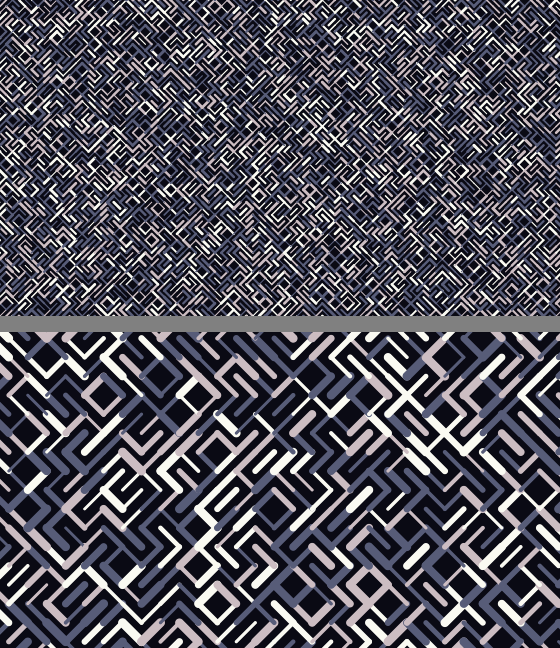
Top: the whole. Bottom: its middle third, enlarged.
Give the GLSL for this pattern, as a Shadertoy shader.

```glsl
// A dense maze of diagonal strokes: every grid cell holds one round-ended
// capsule along either of its diagonals, with a random colour and width.
// Neighbouring cells are painted too, so that the caps overlap at corners.

#define ROWS 50.0          // cells over the canvas height
#define THIN 0.075         // smallest half width, in cells
#define THICK 0.235        // largest half width, in cells
#define SLATE_SHARE 0.43   // part of the strokes in slate
#define WHITE_SHARE 0.27   // part of the strokes in white
#define SOFTNESS 0.6       // half width of the smoothed edge, in pixels

const vec3 NIGHT = vec3(0.04, 0.04, 0.08);
const vec3 SLATE = vec3(0.34, 0.36, 0.47);
const vec3 ROSE  = vec3(0.80, 0.74, 0.76);
const vec3 IVORY = vec3(0.98, 0.98, 0.95);

float hash(vec2 p, float seed) {
    return fract(sin(dot(p, vec2(127.1, 311.7)) + seed * 74.7) * 43758.5453);
}

// Distance to the segment from a to b
float segmentDistance(vec2 p, vec2 a, vec2 b) {
    vec2 ap = p - a, ab = b - a;
    return length(ap - ab * clamp(dot(ap, ab) / dot(ab, ab), 0.0, 1.0));
}

vec3 strokeColor(float pick) {
    if (pick < SLATE_SHARE) return SLATE;
    return pick < 1.0 - WHITE_SHARE ? ROSE : IVORY;
}

void mainImage(out vec4 fragColor, in vec2 fragCoord) {
    vec2 p = fragCoord / iResolution.y * ROWS;
    float edge = SOFTNESS * ROWS / iResolution.y;
    vec2 home = floor(p);
    vec3 color = NIGHT;

    // Paint the cell and its neighbours in a fixed order
    for (int y = -1; y <= 1; y++) {
        for (int x = -1; x <= 1; x++) {
            vec2 cell = home + vec2(x, y);
            vec2 local = p - cell - 0.5;

            // Flip half of the cells to the other diagonal
            if (hash(cell, 1.0) < 0.5) local.x = -local.x;

            float halfWidth = mix(THIN, THICK, hash(cell, 2.0));
            float d = segmentDistance(local, vec2(-0.5), vec2(0.5)) - halfWidth;
            float cover = 1.0 - smoothstep(-edge, edge, d);
            color = mix(color, strokeColor(hash(cell, 3.0)), cover);
        }
    }
    fragColor = vec4(color, 1.0);
}
```
